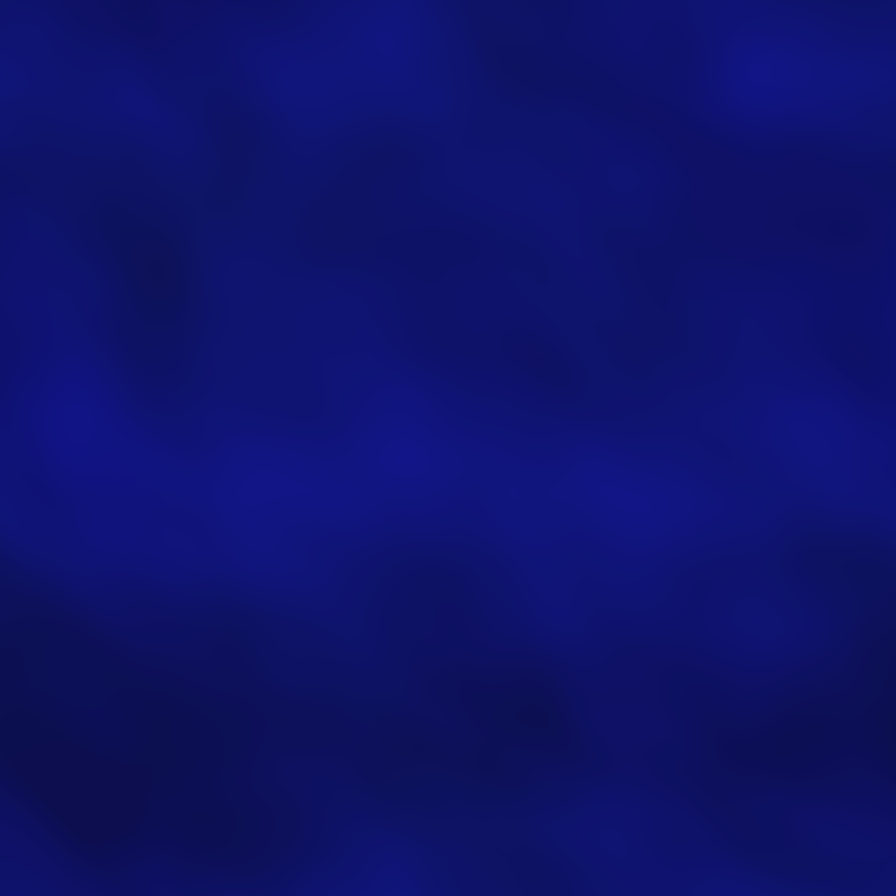
Reproduce this texture procedurally as a Shadertoy shader.

```glsl
// Soft deep-blue clouds: broad, slightly diagonal light and dark patches.
// Wrapped gradient noise on a sheared lattice is summed over a few octaves,
// bent by a gentle warp and mapped onto a narrow range of blues.

const vec3 DARK_BLUE = vec3(0.046, 0.062, 0.31);
const vec3 BRIGHT_BLUE = vec3(0.066, 0.083, 0.53);
const float CELLS = 3.0;          // whole lattice cells across the tile
const float SHEAR = 1.0;          // whole cells of slant, gives the diagonal
const int OCTAVES = 3;
const float OCTAVE_GAIN = 0.45;
const float CONTRAST = 0.82;
const float WARP_AMOUNT = 0.07;
const float GREEN_DRIFT = 0.014;  // slight hue variation between patches
const float TAU = 6.2831853;

float hash(vec2 p) {
    return fract(sin(dot(p, vec2(127.1, 311.7))) * 43758.5453);
}

// Contribution of one lattice corner, wrapped along the slanted tile
float cornerSlope(vec2 corner, vec2 offset, float cells, float shear, float seed) {
    float row = floor(corner.y / cells);
    vec2 wrapped = vec2(mod(corner.x - row * shear, cells), corner.y - row * cells);
    float angle = TAU * hash(wrapped + seed);
    return dot(vec2(cos(angle), sin(angle)), offset);
}

// Gradient noise that repeats over the unit square
float tileNoise(vec2 uv, float scale, float seed) {
    float cells = CELLS * scale;
    float shear = SHEAR * scale;
    vec2 p = vec2(cells * uv.x + shear * uv.y, cells * uv.y);
    vec2 cell = floor(p);
    vec2 f = p - cell;
    vec2 blend = f * f * f * (f * (f * 6.0 - 15.0) + 10.0);
    vec2 e = vec2(1.0, 0.0);
    float a = cornerSlope(cell, f, cells, shear, seed);
    float b = cornerSlope(cell + e.xy, f - e.xy, cells, shear, seed);
    float c = cornerSlope(cell + e.yx, f - e.yx, cells, shear, seed);
    float d = cornerSlope(cell + e.xx, f - e.xx, cells, shear, seed);
    return mix(mix(a, b, blend.x), mix(c, d, blend.x), blend.y);
}

float clouds(vec2 uv) {
    float sum = 0.0;
    float weight = 1.0;
    float scale = 1.0;
    for (int i = 0; i < OCTAVES; i++) {
        sum += weight * tileNoise(uv, scale, 7.3 + 11.0 * float(i));
        weight *= OCTAVE_GAIN;
        scale *= 2.0;
    }
    return sum;
}

void mainImage(out vec4 fragColor, in vec2 fragCoord) {
    vec2 uv = fragCoord / iResolution.xy;

    // Gentle warp for irregular patch outlines
    vec2 warp = vec2(tileNoise(uv, 1.0, 41.7), tileNoise(uv, 1.0, 63.1));
    vec2 bent = uv + WARP_AMOUNT * warp;

    // Brightness and colour
    float light = clamp(0.5 + CONTRAST * clouds(bent), 0.0, 1.0);
    vec3 color = mix(DARK_BLUE, BRIGHT_BLUE, light);
    color.g += GREEN_DRIFT * tileNoise(bent, 1.0, 87.9);

    fragColor = vec4(color, 1.0);
}
```
